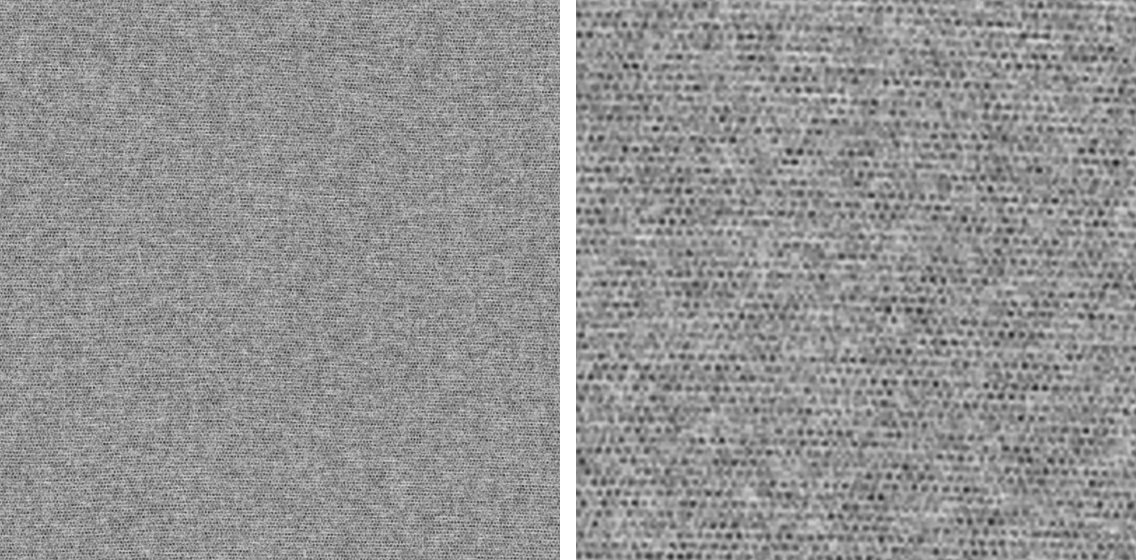
Left: the whole. Right: its middle third, enlarged.
Reproduce this texture procedurally as a Shadertoy shader.

```glsl
const vec2 THREADS = vec2(168.0, 160.0);   // stitches across, rows up
const float CLOTH = 0.640;

float hash(vec2 p) {
    vec3 q = fract(p.xyx * vec3(0.1031, 0.1030, 0.0973));
    q += dot(q, q.yzx + 33.33);
    return fract((q.x + q.y) * q.z);
}

// Smooth value noise, centred on zero
float noise(vec2 p) {
    vec2 i = floor(p), f = fract(p);
    f = f * f * (3.0 - 2.0 * f);
    float low = mix(hash(i), hash(i + vec2(1, 0)), f.x);
    float high = mix(hash(i + vec2(0, 1)), hash(i + vec2(1, 1)), f.x);
    return mix(low, high, f.y) - 0.5;
}

// Noise along one thread, independent of its neighbours
float threadNoise(float along, float thread, float seed) {
    return noise(vec2(along + 19.7 * hash(vec2(thread, seed)), thread * 3.0 + seed));
}

// Dark gaps between staggered stitches, deepened in short dashes
float gaps(vec2 t) {
    float row = floor(t.y);
    float dash = threadNoise(t.x * 0.32, row, 5.0);
    t.x += 0.5 * mod(row, 2.0) + 0.3 * threadNoise(t.x * 0.3, row, 61.0);
    float depth = 0.22 + 0.22 * dash + 0.24 * (hash(floor(t) + 11.0) - 0.5);
    vec2 d = (fract(t) - 0.5) * vec2(0.92, 1.0);
    return depth * smoothstep(0.56, 0.0, length(d));
}

// Light yarn between the rows of gaps, brighter in a few short runs
float yarn(vec2 t) {
    float row = floor(t.y + 0.5);
    float body = 0.5 + 0.5 * cos(6.28318 * t.y);
    float uneven = threadNoise(t.x * 0.34, row, 27.0);
    float bright = smoothstep(0.32, 0.5, threadNoise(t.x * 0.2, row, 83.0));
    return body * (0.12 * uneven + 0.07 * bright);
}

// Soft thick thread starting at a, running along dir
float slub(vec2 p, vec2 a, vec2 dir, float len, float width) {
    vec2 d = p - a;
    float along = clamp(dot(d, dir), 0.0, len);
    float fade = sin(3.14159 * along / len);
    return fade * smoothstep(width, 0.0, length(d - dir * along));
}

float slubs(vec2 p) {
    float sum = 0.0;
    for (int i = 0; i < 12; i++) {
        float k = float(i);
        vec2 start = vec2(hash(vec2(k, 3.0)), hash(vec2(k, 8.0)));
        float size = hash(vec2(k, 21.0));
        bool upright = i % 2 == 0;
        vec2 dir = normalize(upright ? vec2(0.16, -1.0) : vec2(1.0, -0.06));
        float len = upright ? mix(0.05, 0.12, size) : mix(0.08, 0.3, size);
        sum += slub(p, start, dir, len, 0.0032) * mix(0.06, 0.13, size);
    }
    return sum;
}

float fabric(vec2 p) {
    // Gentle sag of the rows and drift of the columns
    vec2 warp = vec2(0.010 * noise(p * 3.0 + 5.0), 0.014 * noise(p * 2.5 + 40.0));
    vec2 t = (p + warp + vec2(0.0, 0.012 * p.x)) * THREADS;

    float tone = CLOTH - gaps(t) + yarn(t);

    // Faint uneven columns and fibre grain
    tone += 0.05 * noise(vec2(t.x + 90.0, t.y * 0.12));
    tone += 0.27 * noise(p * 400.0 + 17.0);
    return tone + slubs(p + 0.004 * vec2(noise(p * 40.0), noise(p * 40.0 + 9.0)));
}

void mainImage(out vec4 fragColor, in vec2 fragCoord) {
    // Four samples per pixel smooth the fine weave
    float tone = 0.0;
    for (int i = 0; i < 4; i++) {
        vec2 offset = vec2(i % 2, i / 2) * 0.5 - 0.25;
        tone += 0.25 * fabric((fragCoord + offset) / iResolution.y);
    }
    fragColor = vec4(vec3(clamp(tone, 0.0, 1.0)), 1.0);
}
```
